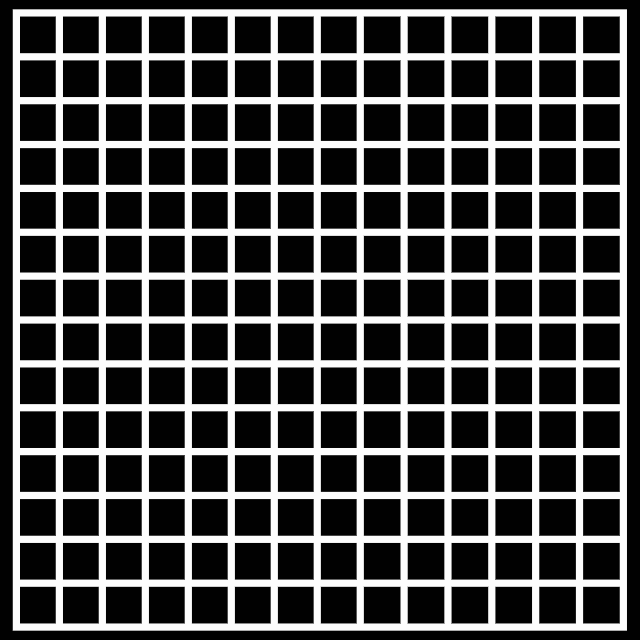
Give the GLSL for this pattern, as a three.js fragment shader.

```glsl
// White square lattice of 14 by 14 black cells, framed by a narrow black margin.
// Each axis measures the distance to its nearest bar; the columns right of a
// seam are slightly wider than those left of it. Bars are clipped to the frame.

#define BAR_WIDTH 0.0113
#define LEFT 0.0256
#define SEAM 0.5629
#define RIGHT 0.9740
#define BOTTOM 0.0202
#define TOP 0.9798
#define COLS_LEFT 8.0
#define COLS_RIGHT 6.0
#define ROWS 14.0
#define INK vec3(0.004)
#define PAPER vec3(0.992)

varying vec2 vUv;

// Distance from p to the nearest of count + 1 evenly spaced bar centres
float barDistance(float p, float first, float last, float count) {
  float pitch = (last - first) / count;
  float nearest = clamp(floor((p - first) / pitch + 0.5), 0.0, count);
  return abs(p - first - nearest * pitch);
}

// Pixel coverage for a signed distance, negative inside
float coverage(float dist, float pixel) {
  return clamp(0.5 - dist / pixel, 0.0, 1.0);
}

void main() {
  vec2 pixel = max(fwidth(vUv), vec2(1e-5));
  float halfBar = 0.5 * BAR_WIDTH;

  // Upright bars on both sides of the seam, then level bars
  float upright = min(barDistance(vUv.x, LEFT, SEAM, COLS_LEFT),
                      barDistance(vUv.x, SEAM, RIGHT, COLS_RIGHT));
  float level = barDistance(vUv.y, BOTTOM, TOP, ROWS);
  float bars = max(coverage(upright - halfBar, pixel.x),
                   coverage(level - halfBar, pixel.y));

  // Outer frame, flush with the outside of the border bars
  vec2 low = vec2(LEFT, BOTTOM) - halfBar;
  vec2 high = vec2(RIGHT, TOP) + halfBar;
  vec2 outside = max(low - vUv, vUv - high);
  float frame = min(coverage(outside.x, pixel.x), coverage(outside.y, pixel.y));

  gl_FragColor = vec4(mix(INK, PAPER, min(bars, frame)), 1.0);
}
```
